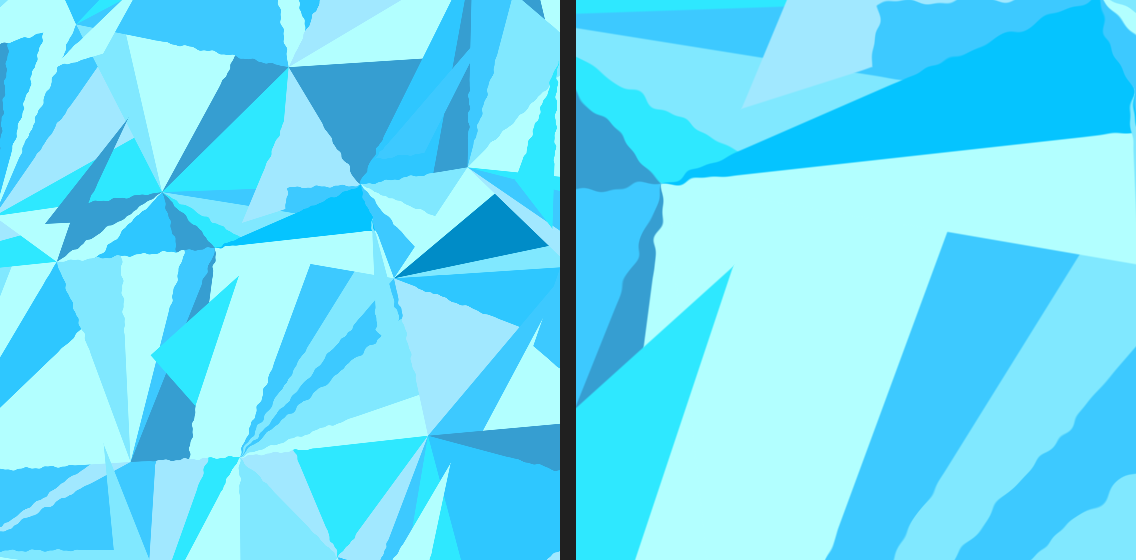
Left: the whole. Right: its middle third, enlarged.
A three.js fragment shader for this background:

```glsl
// Faceted ice: fans of flat blue shards with partly ragged edges and a few loose spikes.
#define SEED 7.0
#define ALONG vec2(0.20, 0.24)
#define ACROSS vec2(0.10, -0.25)
#define JITTER 0.32
#define STEEP_SHARE 0.65
#define SPIKE_CELL 0.30
#define SPIKE_CHANCE 0.42
#define RAGGED 0.0017
#define SOFT 0.0007

varying vec2 vUv;

vec2 hash2(vec2 p) {
  vec3 q = fract((p.xyx + SEED) * vec3(0.1031, 0.1030, 0.0973));
  q += dot(q, q.yzx + 33.33);
  return fract((q.xx + q.yz) * q.zy);
}

float cross2(vec2 a, vec2 b) { return a.x * b.y - a.y * b.x; }

// Signed distance to the line a-b, positive on its left
float lineSide(vec2 p, vec2 a, vec2 b) {
  return cross2(b - a, p - a) / max(length(b - a), 0.0001);
}

float cover(float d) { return smoothstep(-SOFT, SOFT, d); }

float triangleDist(vec2 p, vec2 a, vec2 b, vec2 c) {
  float turn = sign(cross2(b - a, c - a));
  return min(min(lineSide(p, a, b) * turn, lineSide(p, b, c) * turn),
             lineSide(p, c, a) * turn);
}

// Tone 0..1 to colour; the steps set each colour's share
vec3 palette(float tone) {
  vec3 col = vec3(0.24, 0.79, 1.0);
  col = mix(col, vec3(0.18, 0.78, 1.00), step(0.18, tone));
  col = mix(col, vec3(0.02, 0.77, 1.00), step(0.28, tone));
  col = mix(col, vec3(0.50, 0.91, 1.00), step(0.30, tone));
  col = mix(col, vec3(0.63, 0.91, 1.00), step(0.44, tone));
  col = mix(col, vec3(0.70, 1.00, 1.00), step(0.53, tone));
  col = mix(col, vec3(0.18, 0.91, 1.00), step(0.74, tone));
  col = mix(col, vec3(0.21, 0.62, 0.82), step(0.88, tone));
  col = mix(col, vec3(0.00, 0.55, 0.78), step(0.975, tone));
  return mix(col, vec3(0.24, 0.70, 1.00), step(0.99, tone));
}

vec2 meshPoint(vec2 id) {
  vec2 g = id + (hash2(id) - 0.5) * 2.0 * JITTER;
  return g.x * ALONG + g.y * ACROSS;
}

// One triangle cut into wedges fanning from a; adds colour and weight
vec4 fan(vec2 p, vec2 a, vec2 b, vec2 c, vec2 id, float part) {
  float weight = cover(triangleDist(p, a, b, c));
  if (weight <= 0.0) return vec4(0.0);
  vec2 r = hash2(id * 3.0 + part * 17.0 + 5.0);
  vec2 s = hash2(id * 5.0 + part * 29.0 + 71.0);
  float turn = sign(cross2(b - a, c - a));
  float tone = id.x * 0.618 + id.y * 0.755 + part * 0.46 + r.x * 0.15;
  float first = lineSide(p, a, mix(b, c, mix(0.22, 0.55, r.y))) * turn;
  float second = lineSide(p, a, mix(b, c, mix(0.65, 0.85, s.x))) * turn;
  vec3 col = palette(fract(tone));
  col = mix(col, palette(fract(tone + 0.31)), cover(first));
  col = mix(col, palette(fract(tone + 0.67)), cover(second) * step(0.5, s.y));
  return vec4(col, 1.0) * weight;
}

// Jittered lattice of fans, most of them opening up or down
vec3 facets(vec2 p) {
  vec2 home = floor(vec2(cross2(p, ACROSS), cross2(ALONG, p)) / cross2(ALONG, ACROSS));
  vec4 sum = vec4(0.0);
  for (int j = -1; j <= 1; j++) {
    for (int i = -1; i <= 1; i++) {
      vec2 id = home + vec2(float(i), float(j));
      vec2 left = meshPoint(id);
      vec2 top = meshPoint(id + vec2(1.0, 0.0));
      vec2 right = meshPoint(id + vec2(1.0, 1.0));
      vec2 bottom = meshPoint(id + vec2(0.0, 1.0));
      vec2 pick = hash2(id + 41.0);
      sum += pick.x < STEEP_SHARE ? fan(p, top, right, left, id, 0.0)
                                  : fan(p, left, top, right, id, 0.0);
      sum += pick.y < STEEP_SHARE ? fan(p, bottom, left, right, id, 1.0)
                                  : fan(p, left, right, bottom, id, 1.0);
    }
  }
  return sum.rgb / max(sum.a, 0.0001);
}

// Loose triangles, upright or leaning right
vec3 spikes(vec2 p, vec3 col) {
  vec2 home = floor(p / SPIKE_CELL);
  for (int j = -1; j <= 1; j++) {
    for (int i = -1; i <= 1; i++) {
      vec2 id = home + vec2(float(i), float(j));
      vec2 r = hash2(id + 113.0);
      vec2 s = hash2(id + 211.0);
      vec2 t = hash2(id + 307.0);
      vec2 dir = normalize(vec2(mix(-0.25, 1.1, r.x), 1.0));
      vec2 mid = (id + 0.2 + 0.6 * s) * SPIKE_CELL;
      vec2 foot = mid - dir * mix(0.08, 0.15, r.y);
      vec2 wide = vec2(mix(0.03, 0.075, t.y), mix(-0.05, 0.03, s.x));
      vec2 tip = mid + dir * mix(0.08, 0.16, s.y);
      float d = triangleDist(p, tip, foot - wide, foot + wide);
      float shown = step(t.x, SPIKE_CHANCE);
      col = mix(col, palette(fract(id.x * 0.618 + id.y * 0.755 + 0.4)), cover(d) * shown);
    }
  }
  return col;
}

// Small uneven notches, present only in some areas
vec2 ragged(vec2 p) {
  vec2 wave = sin(p.yx * vec2(170.0, 150.0) + 2.0 * sin(p * 67.0))
            + 0.4 * sin(p.yx * 390.0 + 2.0 * sin(p * 111.0));
  float area = sin(p.x * 13.0 + 2.0 * sin(p.y * 9.0)) + sin(p.y * 17.0 - p.x * 6.0);
  return p + RAGGED * wave * smoothstep(0.1, 0.6, area);
}

void main() {
  vec2 p = ragged(vUv);
  gl_FragColor = vec4(spikes(p, facets(p)), 1.0);
}
```
